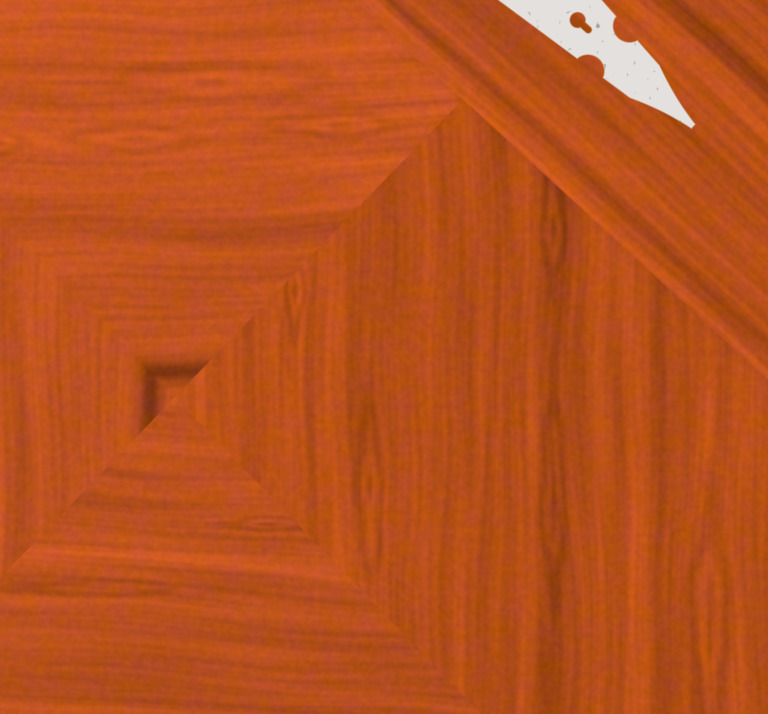
Reproduce this texture procedurally as a Shadertoy shader.

```glsl
// A mitred wooden panel: four grain quadrants meet at a small sunken pyramid,
// crossed at the upper right by a diagonal moulding with a pale pointed inlay.
// Grain is stretched gradient noise plus oval growth figures, mapped to a wood ramp.

const vec2 CENTRE = vec2(0.245, 0.444);
const vec2 EDGE_POINT = vec2(0.497, 1.0);
const vec2 ALONG = vec2(0.736, -0.677);
const vec2 ACROSS = vec2(0.677, 0.736);
const vec2 INLAY_TIP = vec2(0.971, 0.823);

// Growth figures: centre in xy, radii in zw
const vec4 UPRIGHT[5] = vec4[5](
    vec4(0.775, 0.68, 0.024, 0.13), vec4(0.775, 0.30, 0.026, 0.22),
    vec4(0.518, 0.32, 0.026, 0.20), vec4(0.995, 0.13, 0.040, 0.26),
    vec4(0.413, 0.59, 0.018, 0.09));
const vec4 LEVEL[6] = vec4[6](
    vec4(0.30, 0.885, 0.27, 0.040), vec4(0.19, 0.805, 0.13, 0.026),
    vec4(0.00, 0.80, 0.06, 0.026), vec4(0.47, 0.825, 0.13, 0.026),
    vec4(0.13, 0.176, 0.14, 0.020), vec4(0.37, 0.266, 0.09, 0.015));

vec2 hashGradient(vec2 cell) {
    vec3 h = fract(cell.xyx * vec3(0.1031, 0.1030, 0.0973));
    h += dot(h, h.yzx + 33.33);
    float angle = 6.2832 * fract((h.x + h.y) * h.z);
    return vec2(cos(angle), sin(angle));
}

float gradientNoise(vec2 p) {
    vec2 i = floor(p), f = fract(p);
    vec2 w = f * f * f * (f * (f * 6.0 - 15.0) + 10.0);
    float a = dot(hashGradient(i), f);
    float b = dot(hashGradient(i + vec2(1, 0)), f - vec2(1, 0));
    float c = dot(hashGradient(i + vec2(0, 1)), f - vec2(0, 1));
    float d = dot(hashGradient(i + vec2(1, 1)), f - vec2(1, 1));
    return mix(mix(a, b, w.x), mix(c, d, w.x), w.y);
}

// Streaks running along q.x, layered from broad to hair-fine
float grain(vec2 q, float seed) {
    float a = q.y + 0.020 * gradientNoise(q * vec2(3.0, 6.0) + seed);
    return 0.50 * gradientNoise(vec2(q.x * 1.3, a * 24.0) + seed)
         + 0.52 * gradientNoise(vec2(q.x * 2.5, a * 62.0) + seed * 2.0)
         + 0.40 * gradientNoise(vec2(q.x * 6.0, a * 135.0) + seed * 3.0);
}

// Nested lens-shaped rings with wavering outlines, fading outward
float figure(vec2 p, vec4 oval) {
    vec2 d = pow(abs(p - oval.xy) / oval.zw, vec2(1.35));
    float e = pow(d.x + d.y, 0.74) + 0.30 * gradientNoise(p * 14.0);
    return exp(-1.1 * e * e) * (0.30 + 0.60 * cos(8.0 * e + 0.9));
}

float band(float x, float middle, float width) {
    float d = (x - middle) / width;
    return exp(-d * d);
}

vec3 wood(float tone) {
    return mix(vec3(0.47, 0.195, 0.065), vec3(0.85, 0.37, 0.145), clamp(tone, -0.1, 1.1));
}

// Left and right quadrants
float uprightTone(vec2 p, float ring, float right) {
    float left = 0.72 + 0.36 * grain(vec2(p.y - CENTRE.y, ring), 41.9);
    left -= 0.62 * band(ring, 0.034, 0.015);
    float tone = 0.64 + 0.38 * grain(p.yx, 5.7);
    for (int i = 0; i < 5; i++) tone -= 0.26 * figure(p, UPRIGHT[i]);
    tone += 0.14 * band(p.x, 0.885, 0.018) + 0.14 * band(p.x, 0.465, 0.025);
    tone -= 0.17 * band(p.x, 0.775, 0.030) + 0.12 * band(p.x, 0.925, 0.016);
    tone -= 0.10 * band(p.x, 0.690, 0.012);
    return mix(left, tone + 0.12 * band(ring, 0.036, 0.008), right);
}

// Top and bottom quadrants; the top shares its ring grain with the left
float levelTone(vec2 p, float ring, float top) {
    float tilt = 0.05 * max(p.x - CENTRE.x, 0.0);
    float upper = mix(0.72, 0.82, smoothstep(0.15, 0.30, ring));
    upper += 0.34 * grain(vec2(CENTRE.x - p.x, ring - tilt), 41.9);
    upper -= 0.60 * band(ring, 0.034, 0.015);
    float lower = 0.69 + 0.36 * grain(vec2(p.x, p.y + 0.07 * p.x), 29.1);
    float tone = mix(lower, upper, top);
    for (int i = 0; i < 6; i++) tone -= 0.19 * figure(p, LEVEL[i]);
    tone -= 0.10 * band(p.y, 0.69, 0.035) + 0.09 * band(p.y, 0.04, 0.04);
    return tone + 0.10 * band(p.y, 0.215, 0.018);
}

// Moulding profile: a raised lip, then shaded steps
float mouldingTone(vec2 q) {
    float tone = 0.64 + 0.44 * grain(q, 63.4);
    tone += 0.10 * band(q.y, 0.012, 0.012) - 0.05 * band(q.y, 0.035, 0.012);
    tone += 0.05 * band(q.y, 0.065, 0.02) - 0.10 * band(q.y, 0.18, 0.025);
    return tone + 0.12 * band(q.y, 0.255, 0.022) - 0.30 * band(q.y, 0.302, 0.014);
}

// Tapered blade with two round notches and a keyhole; q.x runs back from the tip
float inlayDistance(vec2 q) {
    float side = abs(q.y);
    float taper = 0.004 + 0.16 * q.x + 1.4 * q.x * q.x;
    float blade = max(side - min(taper, 0.021 + 0.105 * q.x), -q.x);
    float notch = length(vec2(q.x - 0.161, side - 0.043)) - 0.023;
    float hole = length(q - vec2(0.220, 0.0)) - 0.011;
    float slot = length(vec2(q.x - clamp(q.x, 0.200, 0.220), q.y)) - 0.005;
    return max(blade, -min(notch, min(hole, slot)));
}

void mainImage(out vec4 fragColor, in vec2 fragCoord) {
    vec2 p = fragCoord / iResolution.y;
    float aa = 1.2 / iResolution.y;
    // Mitred panel
    vec2 d = abs(p - CENTRE) / vec2(1.0, 1.035);
    float ring = max(d.x, d.y);
    vec2 side = smoothstep(-aa, aa, p - CENTRE);
    float upright = smoothstep(-aa, aa, d.x - d.y);
    float tone = mix(levelTone(p, ring, side.y), uprightTone(p, ring, side.x), upright);
    tone += 0.10 * band(ring, 0.0, 0.012) + 0.06 * band(ring, 0.155, 0.012);
    // Diagonal moulding with a soft contact shadow
    vec2 m = vec2(dot(p - EDGE_POINT, ALONG), dot(p - EDGE_POINT, ACROSS));
    tone -= 0.06 * band(m.y, 0.0, 0.010);
    tone = mix(tone, mouldingTone(m), smoothstep(-aa, aa, m.y));
    tone += 0.09 * gradientNoise(p * 80.0) + 0.08 * gradientNoise(p * 150.0);
    vec3 colour = wood(tone);
    colour += vec3(0.0, 0.018, -0.09) * gradientNoise(p * 38.0 + 9.0);
    colour.b -= 0.02 * upright * side.x;
    // Pale inlay with faint scuffs
    vec2 t = p - INLAY_TIP;
    float inlay = inlayDistance(vec2(-dot(t, ALONG), dot(t, ACROSS)));
    vec3 pale = vec3(0.89, 0.88, 0.87) - 0.25 * smoothstep(0.38, 0.6, gradientNoise(p * 95.0));
    colour = mix(colour, pale, smoothstep(aa, -aa, inlay));
    fragColor = vec4(colour, 1.0);
}
```
